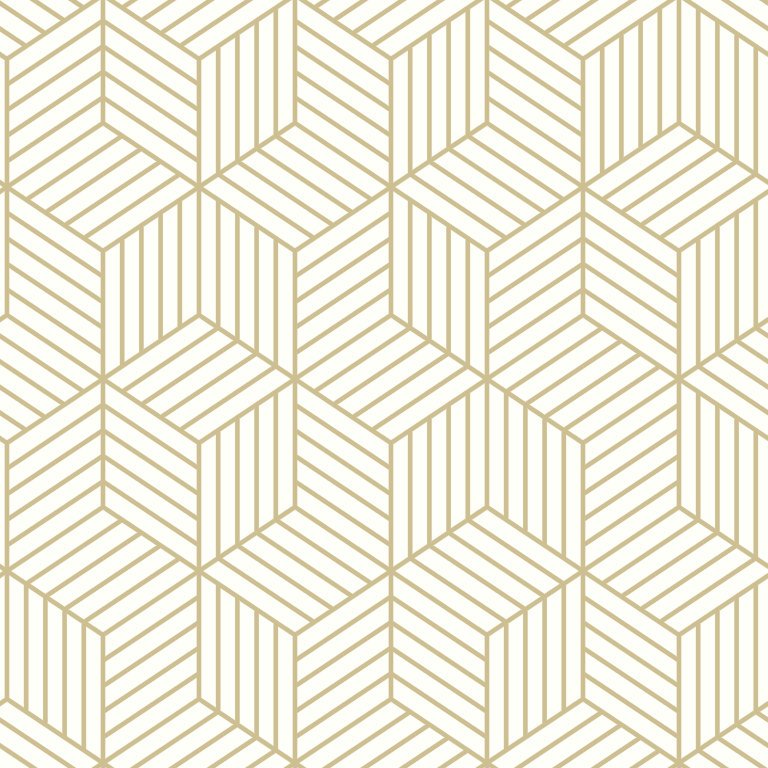
This pattern is drawn by a Shadertoy shader. Its source:

```glsl
// Tumbling-block wallpaper: gold line cubes whose faces are hatched in varying directions.
#define COLUMNS 8.0                     // half-cube columns across
#define ROWS 4.0                        // cube rows down
#define ANCHOR vec2(0.0091, 0.7565)     // a six-way corner of the lattice
#define HATCHES 5.0                     // stripes per face
#define LINE_WIDTH 0.0061
#define TOP_FALLING 0x1616              // one bit per cube: top hatch falls to the right
#define LEFT_UPRIGHT 0x1396             // one bit per cube: left face upright, right slanted
#define PAPER vec3(0.992, 1.0, 0.972)
#define GOLD vec3(0.805, 0.75, 0.57)

// Distance to the nearest integer level of a linear field with the given slope
float levelDistance(float field, float slope) {
    return abs(field - round(field)) / slope;
}

bool cubeBit(int mask, ivec2 cube) {
    int index = (cube.y & 3) * 4 + ((cube.x >> 1) & 3);
    return ((mask >> index) & 1) == 1;
}

// Row of the cube covering a lattice point; rows interlock along zigzag seams
float cubeRow(vec2 p) {
    float row = floor(p.y);
    float parity = mod(floor(p.x) + row + 1.0, 2.0);
    float rise = mix(fract(p.x), 1.0 - fract(p.x), parity);
    return p.y > row + 1.0 - rise / 3.0 ? row + 1.0 : row;
}

float lineDistance(vec2 p) {
    // Cube centre and local position
    float row = cubeRow(p);
    float column = floor(p.x);
    float centre = column + 1.0 - mod(column + row, 2.0);
    vec2 q = p - vec2(centre, row);
    ivec2 cube = ivec2(int(centre), int(row));

    // Three line families, each with cube edges at integer levels: x upright, y rising, z falling
    vec3 field = vec3(q.x, 0.5 * (3.0 * q.y + q.x + 1.0), 0.5 * (3.0 * q.y - q.x + 1.0));
    float slant = length(vec2(0.5 * COLUMNS, 1.5 * ROWS));
    vec2 upright = vec2(field.x, COLUMNS);
    vec2 rising = vec2(field.y, slant);
    vec2 falling = vec2(field.z, slant);

    // Pick the hatch family and the other edge family of this face
    bool isTop = q.y < (1.0 - abs(q.x)) / 3.0;
    bool isLeft = q.x < 0.0;
    vec2 first = isTop ? falling : upright;
    vec2 second = isTop || !isLeft ? rising : falling;
    bool useFirst = isTop ? cubeBit(TOP_FALLING, cube)
                          : cubeBit(LEFT_UPRIGHT, cube) == isLeft;
    vec2 hatch = useFirst ? first : second;
    vec2 edge = useFirst ? second : first;

    return min(levelDistance(hatch.x * HATCHES, hatch.y * HATCHES),
               levelDistance(edge.x, edge.y));
}

void mainImage(out vec4 fragColor, in vec2 fragCoord) {
    vec2 uv = fragCoord / iResolution.y;
    vec2 p = vec2(uv.x - ANCHOR.x, ANCHOR.y - uv.y) * vec2(COLUMNS, ROWS);

    // Antialiased ink on paper
    float soft = 0.75 / iResolution.y;
    float halfWidth = 0.5 * LINE_WIDTH;
    float ink = 1.0 - smoothstep(halfWidth - soft, halfWidth + soft, lineDistance(p));
    fragColor = vec4(mix(PAPER, GOLD, ink), 1.0);
}
```
